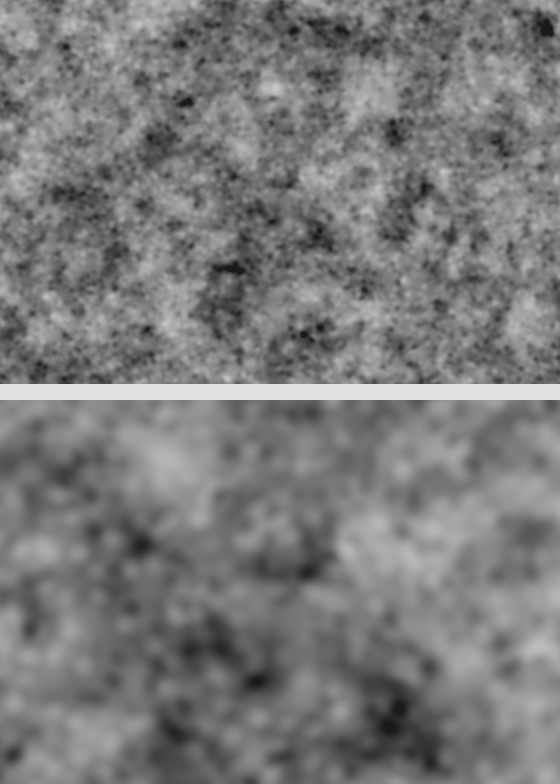
Top: the whole. Bottom: its middle third, enlarged.
Reproduce this texture procedurally as a WebGL 2 fragment shader.

```glsl
#version 300 es
precision highp float;
// Soft grey mottling: four octaves of cellular noise, where each cell scatters
// one smooth light or dark spot, plus a few sparse shaded crescents.
// The summed tone is skewed a little so that the hollows run deeper.

uniform vec2 u_resolution;
out vec4 fragColor;

const float MEAN_TONE = 0.476;
const float SPOT_DEVIATION = 0.387; // standard deviation of one spot layer
const float TAU = 6.2831853;

vec3 hash3(vec2 cell, float seed) {
    vec3 q = fract(vec3(cell.xyx + seed * 17.31) * vec3(0.1031, 0.1030, 0.0973));
    q += dot(q, q.yxz + 33.33);
    return fract((q.xxy + q.yzz) * q.zyx);
}

// Sum of randomly signed round spots, one per cell, with unit deviation.
float spotNoise(vec2 p, float seed) {
    vec2 base = floor(p);
    float sum = 0.0;
    for (int y = -1; y <= 1; y++) {
        for (int x = -1; x <= 1; x++) {
            vec2 cell = base + vec2(x, y);
            vec3 rnd = hash3(cell, seed);
            vec2 offset = p - cell - rnd.xy;
            float falloff = max(0.0, 1.0 - dot(offset, offset));
            sum += (2.0 * rnd.z - 1.0) * falloff * falloff * falloff;
        }
    }
    return sum / SPOT_DEVIATION;
}

// Octaves of spots, each turned and shifted against the one before.
float mottle(vec2 p, float frequency, float amplitude, float gain) {
    const mat2 turn = mat2(0.8, 0.6, -0.6, 0.8);
    float sum = 0.0;
    for (int i = 0; i < 4; i++) {
        sum += amplitude * spotNoise(p * frequency + 50.0, float(i) + 1.0);
        p = turn * p;
        frequency *= 2.0;
        amplitude *= gain;
    }
    return sum;
}

// Sparse soft arcs, shaded on one side of a small ring.
float crescents(vec2 p, float share, float seed) {
    vec2 base = floor(p);
    float shade = 0.0;
    for (int y = -1; y <= 1; y++) {
        for (int x = -1; x <= 1; x++) {
            vec2 cell = base + vec2(x, y);
            vec3 rnd = hash3(cell, seed);
            vec3 form = hash3(cell, seed + 5.0);
            vec2 offset = p - cell - rnd.xy;
            float radius = mix(0.16, 0.28, form.x);
            float dist = length(offset);
            float ring = exp(-pow((dist - radius) / 0.1, 2.0));
            float angle = TAU * form.y;
            float side = dot(offset, vec2(cos(angle), sin(angle))) / max(dist, 0.001);
            shade += step(rnd.z, share) * ring * smoothstep(-0.1, 1.0, side);
        }
    }
    return shade;
}

// Gentle layered sines bend the spots slightly out of round.
vec2 bend(vec2 p) {
    return p + 0.003 * sin(p.yx * vec2(27.0, 31.0) + sin(p * 13.0));
}

void main() {
    vec2 p = gl_FragCoord.xy / u_resolution.y;
    vec2 q = bend(p) * vec2(0.95, 1.0);

    float tone = mottle(q, 8.4, 0.058, 0.92);
    tone -= 0.7 * (tone * tone - 0.01);
    tone -= 0.12 * crescents(q * 10.0 + 20.0, 0.12, 9.0);

    fragColor = vec4(vec3(clamp(MEAN_TONE + tone, 0.1, 0.78)), 1.0);
}
```
